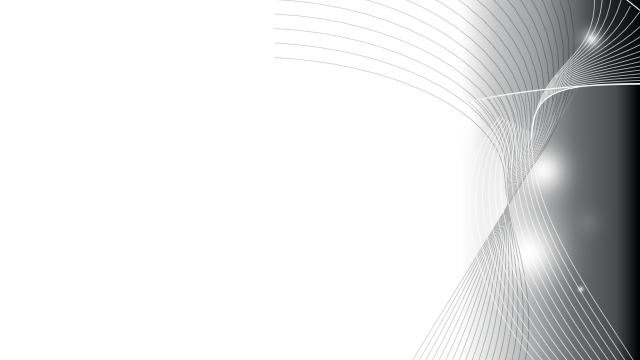
A Shadertoy shader for this background:

```glsl
// Draws white space at left and a dark silver panel at right, woven with fine curved lines and soft glows.
#define CANVAS vec2(768.0, 432.0)
#define STEPS 18
#define LINE_WIDTH 1.05
#define GREY_INK 0.26
#define WHITE_INK 0.75
#define TINT vec3(1.012, 1.0, 0.985)

float ramp(float a, float b, float x) {
    return clamp((x - a) / (b - a), 0.0, 1.0);
}

float segmentDistance(vec2 p, vec2 a, vec2 b) {
    vec2 ab = b - a, ap = p - a;
    return length(ap - ab * clamp(dot(ap, ab) / dot(ab, ab), 0.0, 1.0));
}

vec2 bezier(mat4x2 c, float t) {
    float s = 1.0 - t;
    return s*s*s*c[0] + 3.0*s*s*t*c[1] + 3.0*s*t*t*c[2] + t*t*t*c[3];
}

float stroke(float d, float width, float pixel) {
    return clamp((0.5 * (width + pixel) - d) / pixel, 0.0, 1.0) * min(1.0, width / pixel);
}

float curveDistance(vec2 p, mat4x2 c) {
    float d = 1e5;
    vec2 a = c[0];
    for (int i = 1; i <= STEPS; i++) {
        vec2 b = bezier(c, float(i) / float(STEPS));
        d = min(d, segmentDistance(p, a, b));
        a = b;
    }
    return d;
}

// Coverage of a family of curves blended from one edge curve to the other
float ribbon(vec2 p, mat4x2 first, mat4x2 last, int count, float pixel) {
    float d = 1e5;
    for (int k = 0; k < count; k++) {
        float t = float(k) / float(count - 1);
        d = min(d, curveDistance(p, first * (1.0 - t) + last * t));
    }
    return stroke(d, LINE_WIDTH, pixel);
}

float glow(vec2 p, vec2 centre, float radius) {
    vec2 v = (p - centre) / radius;
    return exp(-dot(v, v));
}

// Height of the bright crest that divides the panel
float crest(float x) {
    float u = (768.0 - x) / 208.0;
    return 101.0 + 21.0 * u * u;
}

float panel(vec2 p, float pixel) {
    float x = p.x;
    float upper = 1.0 - 0.22*ramp(553.0, 595.0, x) - 0.17*ramp(595.0, 650.0, x)
        - 0.20*ramp(650.0, 690.0, x) - 0.26*ramp(690.0, 730.0, x) - 0.12*ramp(730.0, 768.0, x);
    float lower = 1.0 - 0.14*ramp(553.0, 595.0, x) - 0.18*ramp(595.0, 640.0, x)
        - 0.25*ramp(640.0, 690.0, x) - 0.14*ramp(690.0, 740.0, x) - 0.28*ramp(740.0, 766.0, x);
    // Veil left of the diagonal, fading to pale silver downward
    float veil = mix(min(1.0, upper + 0.05), 0.93, smoothstep(110.0, 225.0, p.y));
    veil = mix(1.0, veil, ramp(552.0, 580.0, x));
    float diagonal = 695.0 - 0.61 * (p.y - 105.0);
    float below = mix(veil, lower, ramp(-pixel, pixel, x - diagonal));
    return mix(upper, below, ramp(-pixel, pixel, p.y - crest(x)));
}

void mainImage(out vec4 fragColor, in vec2 fragCoord) {
    // Design units, y measured down from the top edge
    vec2 uv = fragCoord / iResolution.xy;
    vec2 p = vec2(uv.x, 1.0 - uv.y) * CANVAS;
    float pixel = CANVAS.y / iResolution.y;
    if (p.x < 329.0) {
        fragColor = vec4(1.0);
        return;
    }
    float light = panel(p, pixel);

    // Soft glows beneath the lines
    float shine = 0.90 * glow(p, vec2(652, 204), 25.0) + 0.90 * glow(p, vec2(634, 306), 35.0)
        + 0.25 * glow(p, vec2(615, 260), 50.0) + 0.10 * glow(p, vec2(706, 267), 15.0);
    light = mix(light, 1.0, min(shine, 1.0));

    // Grey sweep: wide arcs narrowing to a waist, then a fan
    float sweep = ribbon(p, mat4x2(330, 69, 480, 77, 604, 138, 606, 215),
        mat4x2(330, -227, 600, -216, 790, 5, 632, 210), 18, pixel);
    float fan = ribbon(p, mat4x2(606, 215, 607, 265, 648, 345, 630, 434),
        mat4x2(632, 210, 586, 285, 540, 359, 494, 434), 18, pixel);
    float hatch = ribbon(p, mat4x2(562, 122, 590, 145, 612, 185, 614, 238),
        mat4x2(690, 104, 674, 137, 656, 172, 614, 238), 18, pixel);
    // Ink is paler on the open white side
    float ink = GREY_INK * mix(0.75, 1.1, ramp(520.0, 600.0, p.x));
    light *= 1.0 - ink * max(max(sweep, fan), 0.8 * hatch);

    // White plume at the top and white strands at the bottom
    float plume = ribbon(p, mat4x2(638, 165, 640, 85, 700, 105, 900, 98),
        mat4x2(638, 165, 645, 65, 725, 80, 712, -20), 18, pixel);
    float strands = ribbon(p, mat4x2(600, 140, 535, 215, 560, 340, 642, 434),
        mat4x2(638, 160, 635, 250, 700, 340, 761, 434), 13, pixel);
    light = mix(light, 1.0, WHITE_INK * max(plume, strands));

    // Bright crest and edges
    float crestLine = stroke(abs(p.y - crest(p.x)), 1.6, pixel) * ramp(560.0, 600.0, p.x);
    float hook = stroke(curveDistance(p, mat4x2(638, 165, 640, 85, 700, 105, 900, 98)), 1.4, pixel);
    float corner = stroke(segmentDistance(p, vec2(750, -2), vec2(770, 14)), 1.5, pixel);
    light = mix(light, 1.0, 0.85 * max(crestLine, max(hook, corner)));

    // Small sparks above the lines
    float spark = 0.55 * glow(p, vec2(710, 47), 13.0) + 0.3 * glow(p, vec2(710, 47), 6.0)
        + 0.75 * glow(p, vec2(697, 347), 3.2);
    light = mix(light, 1.0, min(spark, 1.0));

    fragColor = vec4(pow(vec3(max(light, 0.0)), TINT), 1.0);
}
```
